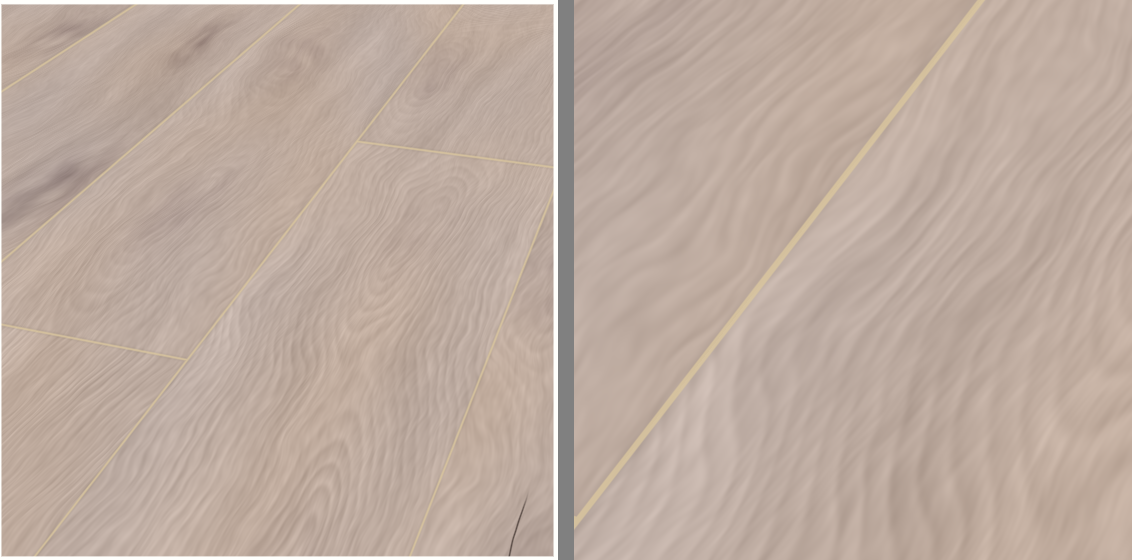
Left, the full canvas; right, a detail of the centre.
Give the GLSL for this texture, as a WebGL 1 fragment shader.

```glsl
precision highp float;

uniform vec2 u_resolution;

// Perspective: lengths are fractions of the canvas height
const float HORIZON = 0.7552;        // height of the horizon above the top edge
const float LONG_VANISH = 1.4193;    // where the long joints converge
const float CROSS_VANISH = -7.005;   // where the end joints converge

// Boards
const float BOARD_WIDTH = 0.383;
const float FIRST_EDGE = -1.542;
const float BOARD_LENGTH = 7.0;      // in board widths
const float FIRST_END = 2.917;
const float JOINT_HALF = 0.0018;
const vec2 FRAME_LOW = vec2(0.0026, 0.0065);
const vec2 FRAME_HIGH = vec2(0.008, 0.0078);

// Grain
const float RINGS = 36.0;
const float KNOT_GAP = 2.4;
const float KNOT_REACH = 0.9;
const float KNOT_RADIUS = 0.23;
const float TONE_STEP = 0.04;
const vec2 CRACK = vec2(3.264, 4.62);

const vec3 OAK = vec3(0.742, 0.672, 0.630);
const vec3 WARM_TINT = vec3(0.012, 0.002, -0.012);
const vec3 KNOT_SHADE = vec3(0.15, 0.155, 0.135);
const vec3 JOINT = vec3(0.86, 0.78, 0.62);
const vec3 CRACK_SHADE = vec3(0.27, 0.22, 0.20);
const vec3 FRAME = vec3(1.0, 1.0, 0.99);

vec2 hashGradient(vec2 cell) {
  vec2 h = vec2(dot(cell, vec2(127.1, 311.7)), dot(cell, vec2(269.5, 183.3)));
  return 2.0 * fract(sin(h) * 43758.5) - 1.0;
}

float gradientNoise(vec2 p) {
  vec2 i = floor(p);
  vec2 f = p - i;
  vec2 w = f * f * f * (f * (f * 6.0 - 15.0) + 10.0);
  vec2 e = vec2(1.0, 0.0);
  float low = mix(dot(hashGradient(i), f), dot(hashGradient(i + e), f - e), w.x);
  float high = mix(dot(hashGradient(i + e.yx), f - e.yx),
                   dot(hashGradient(i + 1.0), f - 1.0), w.x);
  return mix(low, high, w.y);
}

// Coverage of a stroke, given distance, half width and softness
float stroke(float dist, float halfWidth, float soft) {
  return 1.0 - smoothstep(halfWidth - soft, halfWidth + soft, dist);
}

// Wood of one board: pos runs across (0..1) and along (0..BOARD_LENGTH)
vec3 oakBoard(vec2 pos, vec2 board, float depth) {
  vec2 seed = board * vec2(17.3, 29.7);
  float figure = 0.4 + 0.6 * fract(0.45 * board.x - 0.3 * board.y);

  vec2 bent = pos;
  bent.x += 0.22 * gradientNoise(pos * vec2(1.3, 0.55) + seed)
          + 0.05 * gradientNoise(pos * vec2(5.0, 2.2) + seed)
          + 0.012 * gradientNoise(pos * vec2(16.0, 6.0) + seed);

  // Knots pull the pith line sideways and close the rings around them
  float pith = 0.0;
  float total = 0.0;
  float opening = 1.0;
  float smudge = 0.0;
  for (int i = 0; i < 3; i++) {
    float n = float(i);
    float across = mix(0.1, 0.9, fract(0.15 - 0.62 * board.x - 0.2 * n + 0.11 * board.y));
    vec2 away = bent - vec2(across, KNOT_GAP * (n + 0.5));
    float reach = away.y / KNOT_REACH;
    float weight = exp(-reach * reach) + 0.01;
    pith += weight * across;
    total += weight;
    opening *= 1.0 - exp(-reach * reach);
    vec2 stain = away / vec2(0.15, 0.5);
    smudge += exp(-dot(stain, stain));
  }
  float ringRadius = length(vec2(bent.x - pith / total, KNOT_RADIUS * opening));

  // Growth rings, broad bands and fine fibres
  float phase = RINGS * ringRadius + 0.7 * gradientNoise(pos * vec2(9.0, 2.0) + seed);
  float ring = sin(6.2832 * phase + 0.6 * sin(6.2832 * phase));
  ring *= 0.7 + 0.9 * gradientNoise(pos * vec2(6.0, 1.6) - seed);
  float band = gradientNoise(vec2(ringRadius * 8.0, pos.y * 0.5) + seed)
             + 0.6 * gradientNoise(vec2(bent.x * 20.0, pos.y * 0.9) - seed);
  float fibre = gradientNoise(vec2(bent.x * 62.0, pos.y * 5.0) + seed)
              + 0.7 * gradientNoise(vec2(bent.x * 120.0, pos.y * 13.0) - seed);
  float near = smoothstep(0.6, 1.5, depth);

  float tone = 1.5 * band + fibre * mix(0.6, 1.2, near);
  tone += ring * figure * mix(0.3, 0.8, near);
  tone += 0.9 * (1.0 - smoothstep(0.0, 0.35, bent.x)) * (1.1 - figure);
  tone += 0.5 * (fract(0.37 * board.x + 0.61 * board.y) - 0.5);

  smudge *= (1.2 - figure) * (0.7 + 1.3 * gradientNoise(bent * vec2(14.0, 3.0) + seed));
  vec3 tint = WARM_TINT * (2.0 * gradientNoise(pos * vec2(2.0, 0.6) - seed) + 0.2);
  return OAK + TONE_STEP * tone + tint - KNOT_SHADE * max(smudge, 0.0);
}

void main() {
  vec2 p = gl_FragCoord.xy / u_resolution.y;
  float pixel = 1.0 / u_resolution.y;

  // Project the canvas onto the floor
  float depth = 1.0 - p.y + HORIZON;
  float slopeLong = (p.x - LONG_VANISH) / depth;
  float slopeCross = (p.x - CROSS_VANISH) / depth;
  float across = (slopeLong - FIRST_EDGE) / BOARD_WIDTH;

  // Each column of boards is shifted by a third of a length
  float column = floor(across);
  float start = mod(FIRST_END + column * BOARD_LENGTH / 3.0, BOARD_LENGTH);
  float row = floor((slopeCross - start) / BOARD_LENGTH);
  float along = slopeCross - start - row * BOARD_LENGTH;
  vec3 color = oakBoard(vec2(across - column, along), vec2(column, row), depth);

  // Drying crack
  float toCanvas = BOARD_WIDTH * depth;
  float wobble = 0.012 * gradientNoise(vec2(slopeCross * 9.0, 3.5));
  float taper = 1.0 - smoothstep(0.12, 0.27, abs(slopeCross - CRACK.y));
  float crack = stroke(abs(across - CRACK.x + wobble) * toCanvas, 0.0013, pixel);
  color = mix(color, CRACK_SHADE, 0.85 * crack * taper);

  // Bevelled joints with a faint shadow beside them
  float side = abs(across - floor(across + 0.5)) * toCanvas
             / sqrt(1.0 + slopeLong * slopeLong);
  float end = min(along, BOARD_LENGTH - along) * depth
            / sqrt(1.0 + slopeCross * slopeCross);
  float joint = min(side, end);
  color *= 1.0 - 0.05 * stroke(joint, 0.004, 0.003);
  color = mix(color, JOINT, 0.8 * stroke(joint, JOINT_HALF, pixel));

  // White frame
  vec2 size = vec2(u_resolution.x / u_resolution.y, 1.0);
  vec2 inset = min(p - FRAME_LOW, size - FRAME_HIGH - p);
  float inside = smoothstep(-pixel, pixel, min(inset.x, inset.y));
  gl_FragColor = vec4(mix(FRAME, color, inside), 1.0);
}
```
